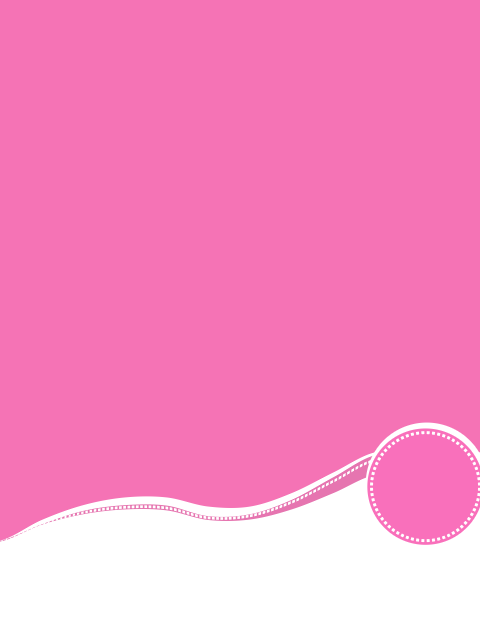
Reproduce this background procedurally as a Shadertoy shader.

```glsl
const vec3 PINK = vec3(0.96, 0.45, 0.71);
const vec3 DISC_PINK = vec3(0.975, 0.44, 0.735);
const vec3 RIBBON_PINK = vec3(0.90, 0.46, 0.69);
const vec3 WHITE = vec3(1.0);
const float TAU = 6.2831853;
const float KNOT_STEP = 0.0868;

// Knot heights from left to right, in canvas widths
const float BAND_TOP[10] = float[10](
    0.207, 0.250, 0.281, 0.297, 0.297, 0.278, 0.278, 0.306, 0.349, 0.391);
const float RIBBON_TOP[10] = float[10](
    0.207, 0.241, 0.269, 0.281, 0.280, 0.258, 0.262, 0.292, 0.339, 0.385);
const float RIBBON_BOTTOM[10] = float[10](
    0.205, 0.240, 0.262, 0.272, 0.270, 0.250, 0.251, 0.272, 0.306, 0.344);

// Smooth Catmull-Rom height through evenly spaced knots
float curveHeight(float knots[10], float x) {
    float t = clamp(x / KNOT_STEP, 0.0, 8.999);
    int i = int(t);
    float f = fract(t);
    float a = knots[max(i - 1, 0)];
    float b = knots[i];
    float c = knots[i + 1];
    float d = knots[min(i + 2, 9)];
    return b + 0.5 * f * (c - a + f * (2.0 * a - 5.0 * b + 4.0 * c - d
        + f * (3.0 * (b - c) + d - a)));
}

// Coverage of the inside of a signed distance
float fill(float dist, float pixel) {
    return clamp(0.5 - dist / pixel, 0.0, 1.0);
}

float circleDist(vec2 p, vec2 center, float radius) {
    return length(p - center) - radius;
}

// Rounded stitch around the origin
float stitchDist(vec2 q, float size) {
    vec2 corner = abs(q) - 0.55 * size;
    return length(max(corner, 0.0)) + min(max(corner.x, corner.y), 0.0) - 0.45 * size;
}

// Offset from the centre of the nearest repeated cell
float repeatOffset(float s, float spacing) {
    return (fract(s / spacing) - 0.5) * spacing;
}

// Stitches evenly spaced around a ring
float ringStitches(vec2 q, float radius, float count, float size) {
    float along = repeatOffset(atan(q.y, q.x), TAU / count) * radius;
    return stitchDist(vec2(along, length(q) - radius), size);
}

void mainImage(out vec4 fragColor, in vec2 fragCoord) {
    vec2 p = fragCoord / iResolution.x;
    p.y *= iResolution.x / iResolution.y * 4.0 / 3.0;
    float pixel = 1.0 / iResolution.x;

    float bandTop = curveHeight(BAND_TOP, p.x);
    float ribbonTop = curveHeight(RIBBON_TOP, p.x);
    float ribbonBottom = curveHeight(RIBBON_BOTTOM, p.x);

    // Pink field over a white wave
    vec3 color = mix(PINK, WHITE, fill(p.y - bandTop, pixel));

    // Ribbon as the coverage between its two edges
    float ribbon = fill(p.y - ribbonTop, pixel) - fill(p.y - ribbonBottom, pixel);
    color = mix(color, RIBBON_PINK, max(ribbon, 0.0));

    // Stitches along the ribbon
    float drop = mix(0.5, 0.25, smoothstep(0.35, 0.6, p.x));
    float seam = mix(ribbonTop, ribbonBottom, drop);
    float stitchSize = mix(0.0012, 0.0028, smoothstep(0.0, 0.25, p.x));
    vec2 stitch = vec2(repeatOffset(p.x, 0.0088), p.y - seam);
    float onRibbon = 1.0 - step(0.775, p.x);
    color = mix(color, WHITE, fill(stitchDist(stitch, stitchSize), pixel) * onRibbon);

    // Offset circles leave a white crescent above the disc
    vec2 discCenter = vec2(0.8865, 0.3195);
    float halo = circleDist(p, vec2(0.889, 0.326), 0.127);
    float disc = circleDist(p, discCenter, 0.1212);
    color = mix(color, WHITE, fill(halo, pixel));
    color = mix(color, DISC_PINK, fill(disc, pixel));

    // Stitches around the disc
    float ring = ringStitches(p - discCenter, 0.1125, 64.0, 0.0031);
    color = mix(color, WHITE, fill(ring, pixel));

    fragColor = vec4(color, 1.0);
}
```
